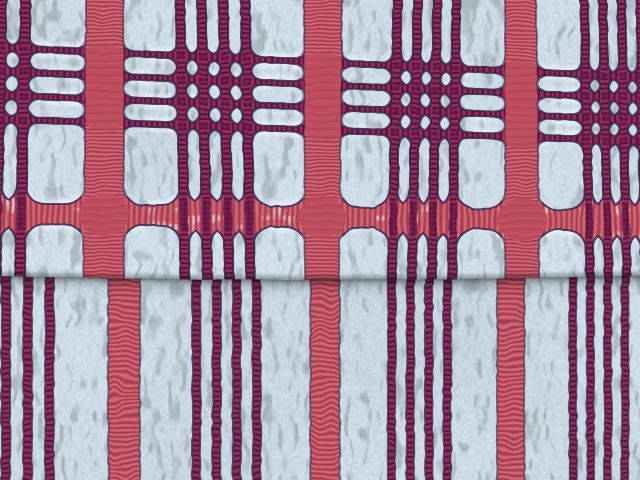
Give the GLSL for this texture, as a WebGL 1 fragment shader.

```glsl
precision highp float;
// Folded crepe cloth: a checked upper layer over a striped lower layer, in red and plum yarn.
uniform vec2 u_resolution;

const vec3 CLOTH = vec3(0.79, 0.85, 0.885);
const vec3 FLOAT_THREAD = vec3(0.93, 0.96, 0.98);
const vec3 RED_LIGHT = vec3(0.85, 0.41, 0.43);
const vec3 RED_DEEP = vec3(0.63, 0.24, 0.34);
const vec3 RED_FLAT = vec3(0.74, 0.30, 0.36);
const vec3 PLUM_LIGHT = vec3(0.59, 0.17, 0.36);
const vec3 PLUM_DEEP = vec3(0.34, 0.09, 0.24);
const vec3 OUTLINE = vec3(0.21, 0.13, 0.29);

float hash(vec2 p) {
  vec3 q = fract(p.xyx * 0.1031);
  q += dot(q, q.yzx + 33.33);
  return fract((q.x + q.y) * q.z);
}

float noise(vec2 p) {
  vec2 i = floor(p), f = fract(p);
  f = f * f * (3.0 - 2.0 * f);
  return mix(mix(hash(i), hash(i + vec2(1.0, 0.0)), f.x),
             mix(hash(i + vec2(0.0, 1.0)), hash(i + 1.0), f.x), f.y);
}

float smoothMin(float a, float b, float k) {
  float h = max(k - abs(a - b), 0.0) / k;
  return min(a, b) - 0.25 * h * h * k;
}

float roundBox(vec2 p, vec2 halfSize, float r) {
  vec2 q = abs(p) - halfSize + r;
  return length(max(q, 0.0)) + min(max(q.x, q.y), 0.0) - r;
}

float cover(float d, float soft) { return 1.0 - smoothstep(-soft, soft, d); }

// Ribs across a yarn, 0 to 1, with wandering spacing
float ribs(float along, vec2 p, float count, float wander) {
  float bend = wander * (noise(p * vec2(42.0, 26.0)) - 0.5);
  return 0.5 + 0.5 * sin(6.2832 * (along * count + bend));
}

// Signed distances to the wide band (x) and to the group of four stripes (y);
// z is the offset from the band centre. The repeat narrows towards the right.
vec3 warpDistances(float u, vec2 rate, float bandHalf, float stripeHalf) {
  float phase = u * (rate.x + rate.y * u);
  float scale = rate.x + 2.0 * rate.y * u;
  float band = fract(phase + 0.5) - 0.5;
  float group = fract(phase) - 0.5;
  float stripe = 0.1 * clamp(floor(group * 10.0) + 0.5, -1.5, 1.5);
  return vec3(abs(band) - bandHalf, abs(group - stripe) - stripeHalf, band) / scale;
}

// Wrinkled plain ground
vec3 crepe(vec2 p) {
  vec2 q = p + 0.014 * (vec2(noise(p * 38.0), noise(p * 38.0 + 7.0)) - 0.5);
  float wrinkle = noise(q * vec2(105.0, 30.0));
  float grain = noise(p * vec2(230.0, 190.0));
  float shade = 1.04 - 0.17 * smoothstep(0.5, 0.95, wrinkle);
  return CLOTH * (shade - 0.07 * grain + 0.05 * (noise(p * 3.5) - 0.5));
}

vec3 plum(float rib) { return mix(PLUM_DEEP, PLUM_LIGHT, smoothstep(0.05, 0.75, rib)); }
vec3 red(float rib) { return mix(RED_DEEP, RED_LIGHT, rib); }

vec3 inked(vec3 col, float d, float strength) {
  float line = 1.0 - smoothstep(0.0008, 0.0032, abs(d - 0.0004));
  return mix(col, OUTLINE, strength * line);
}

// Lower layer: vertical bands and stripes only
vec3 lowerLayer(vec2 p, float aa) {
  float wobble = 0.0035 * (noise(vec2(p.x * 18.0, p.y * 75.0)) - 0.5);
  vec3 w = warpDistances(p.x + wobble - 0.2587, vec2(2.29, 0.239), 0.075, 0.0185);
  vec3 col = crepe(p + 3.0);
  col = mix(col, red(ribs(p.y, p, 92.0, 1.5)), cover(w.x, aa));
  col = mix(col, plum(ribs(p.y, p, 88.0, 0.9)), cover(w.y, aa));
  return inked(inked(col, w.x, 0.6), w.y, 0.75);
}

// Upper layer: the same warp crossed by four thin wefts and one broad weft
vec3 upperLayer(vec2 p, float aa) {
  float lean = 0.022 * cos(7.854 * (p.x - 0.45)) * (p.y - 0.35);
  float wobble = 0.0028 * (noise(vec2(p.x * 18.0, p.y * 80.0)) - 0.5);
  vec3 w = warpDistances(p.x - lean + wobble - 0.217, vec2(2.088, 0.243), 0.085, 0.0195);
  float warp = min(w.x, w.y);

  // Wefts, drooping to the right
  float spacing = 0.0496 - 0.0038 * p.x;
  float row = (p.y - 0.099 - 0.046 * p.x) / spacing;
  float jag = noise(p * vec2(85.0, 9.0)) - 0.5;
  float thin = abs(row - clamp(floor(row + 0.5), 0.0, 3.0)) * spacing - 0.0052 - 0.0015 * jag;
  float broadY = p.y - 0.445 - 0.011 * p.x;
  float broadHalf = mix(0.033, 0.0205, smoothstep(0.0, 0.036, warp));
  float broad = abs(broadY) - broadHalf - 0.003 * jag;
  float weft = min(thin, broad);
  float d = smoothMin(warp, weft, 0.022);

  // Ground, with loose bright threads beside the wefts
  vec3 col = crepe(p);
  float loose = (1.0 - smoothstep(0.004, 0.017, weft)) * smoothstep(0.3, 0.7, noise(p * vec2(24.0, 19.0)));
  col = mix(col, FLOAT_THREAD, loose * (0.45 + 0.4 * noise(p * vec2(250.0, 20.0))));

  // Weft yarn, with glints on the broad one
  float weftRib = ribs(p.x, p, 88.0, 0.5);
  float glint = weftRib * smoothstep(0.68, 0.9, noise(p * vec2(38.0, 55.0)));
  vec3 broadCol = mix(red(weftRib), FLOAT_THREAD, 0.6 * glint);
  vec3 yarn = mix(plum(weftRib), broadCol, step(broad, thin));
  col = mix(col, yarn, cover(d, aa));

  // Band, with flat patches where wefts pass beneath
  vec3 bandCol = red(ribs(p.y, p, 125.0, 0.9));
  float flatRows = roundBox(vec2(w.z, (row - 1.5) * spacing), vec2(0.045, 0.091), 0.035);
  float flatBroad = (length(vec2(w.z / 0.051, broadY / 0.045)) - 1.0) * 0.045;
  float flatPatch = min(flatRows, flatBroad);
  vec3 flatCol = RED_FLAT * (0.95 + 0.1 * ribs(p.y, p, 62.0, 0.5));
  bandCol = mix(bandCol, flatCol, 0.85 * cover(flatPatch, aa));
  col = mix(col, bandCol, cover(min(w.x, flatBroad), aa));

  // Stripes, deeper where they cross a weft
  vec3 stripeCol = plum(ribs(p.y, p, 96.0, 0.6));
  stripeCol = mix(stripeCol, PLUM_DEEP * (1.0 + 0.3 * weftRib), 0.75 * cover(weft, 0.003));
  col = mix(col, stripeCol, cover(w.y, aa));
  return inked(col, d, w.x < min(w.y, weft) ? 0.55 : 0.85);
}

void main() {
  float aa = 0.9 / u_resolution.y;
  vec2 p = gl_FragCoord.xy / u_resolution.y;
  p.y = 1.0 - p.y;
  float fold = p.y - 0.574 - 0.008 * sin(2.4 * p.x) - 0.002 * noise(vec2(p.x * 30.0, 1.0));

  // The fold rolls under and casts a soft shadow
  vec3 upper = upperLayer(p, aa) * (1.0 - 0.3 * smoothstep(-0.016, 0.0, fold));
  vec3 lower = lowerLayer(p, aa) * (1.0 - 0.5 * exp(-max(fold, 0.0) / 0.011));
  gl_FragColor = vec4(mix(lower, upper, cover(fold, aa)), 1.0);
}
```
